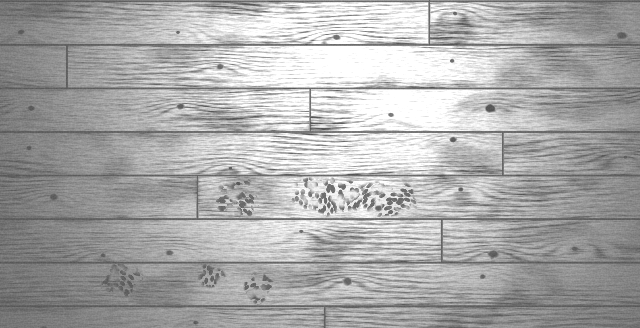
Give the GLSL for this texture, as a Shadertoy shader.

```glsl
// Worn grey floorboards in staggered rows, lit from the upper middle, with boot prints.
// Layered sines bend the growth rings around hashed knots; cellular noise makes
// the fibres, the speckle and the tread blocks. Lengths are in canvas heights.

const float PITCH = 0.1328;      // height of one board
const float TOP_GAP = 0.004;     // first seam below the top edge
const float KNOT_STEP = 0.42;    // mean distance between knots
const float DARKEST = 0.345;     // grey of seams and dirt

// Butt joint of each row, top to bottom; a negative value means none.
const float JOINTS[8] = float[8](1.309, 0.204, 0.946, 1.533, 0.602, 1.347, -1.0, 0.990);

// Boot prints: centre, then radii.
const vec4 PRINTS[6] = vec4[6](
    vec4(0.727, 0.395, 0.078, 0.062), vec4(1.010, 0.403, 0.115, 0.060),
    vec4(1.170, 0.393, 0.110, 0.055), vec4(0.378, 0.145, 0.068, 0.055),
    vec4(0.638, 0.163, 0.054, 0.036), vec4(0.786, 0.133, 0.045, 0.056));

float hash(vec2 p) {
    return fract(sin(dot(p, vec2(127.1, 311.7))) * 43758.5);
}

mat2 rotation(float a) {
    return mat2(cos(a), sin(a), -sin(a), cos(a));
}

// Smooth variation, roughly -1 to 1.
float layeredSines(vec2 p) {
    float sum = 0.0, amp = 0.5;
    for (int i = 0; i < 4; i++) {
        p = rotation(0.65) * p * 1.65 + 1.7;
        sum += amp * sin(p.x + 1.3 * sin(p.y));
        amp *= 0.55;
    }
    return sum;
}

// Distance to the nearest scattered point.
float cellular(vec2 p) {
    vec2 cell = floor(p), f = p - cell;
    float nearest = 2.0;
    for (int j = -1; j <= 1; j++)
    for (int i = -1; i <= 1; i++) {
        vec2 o = vec2(i, j), id = cell + o;
        vec2 point = o + vec2(hash(id), hash(id + 37.3));
        nearest = min(nearest, length(point - f));
    }
    return nearest;
}

// x: how far the rings are pushed aside, y: darkness of the knot core.
vec2 knots(vec2 q, float row) {
    vec2 result = vec2(0.0);
    for (int i = -1; i <= 1; i++) {
        vec2 id = vec2(floor(q.x / KNOT_STEP) + float(i), row);
        float present = step(hash(id + 5.1), 0.7);
        vec2 centre = vec2((id.x + 0.15 + 0.7 * hash(id)) * KNOT_STEP,
                           (hash(id + 9.7) - 0.5) * PITCH * 0.7);
        vec2 d = q - centre;
        float radius = mix(0.005, 0.015, hash(id + 2.3));
        float r = length(d * vec2(0.85, 1.1)) * (1.0 + 0.2 * layeredSines(d * 90.0 + id));
        float core = 1.0 - smoothstep(radius * 0.5, radius * 1.3, r);
        result.x += present * exp(-dot(d * vec2(12.0, 34.0), d * vec2(12.0, 34.0)));
        result.y = max(result.y, present * core);
    }
    return result;
}

// Growth rings, knots and fibres of one board.
float woodInk(vec2 q, float row, float seed) {
    vec2 knot = knots(q, row);
    vec2 shift = vec2(seed * 40.0, seed * 17.0);
    float phase = q.y * 380.0 + 12.0 * layeredSines(q * vec2(1.8, 7.0) + shift) + 13.0 * knot.x;
    float ring = pow(0.5 + 0.5 * sin(phase), 2.5);
    float patchy = smoothstep(-0.5, 0.6, layeredSines(q * vec2(3.0, 16.0) + shift.yx));
    float fibre = 1.0 - smoothstep(0.1, 0.55, cellular(q * vec2(13.0, 165.0) + shift));
    float hair = 1.0 - smoothstep(0.1, 0.6, cellular(q * vec2(45.0, 210.0) + shift.yx));
    float ink = ring * mix(0.1, 0.42, patchy) + 0.32 * fibre * mix(0.4, 1.0, patchy) + 0.14 * hair;
    return max(ink, 0.88 * knot.y);
}

// Broken tread blocks over a faint smudge.
float printInk(vec2 p, vec4 print, float id) {
    vec2 d = p - print.xy;
    float reach = length(d / print.zw) + 0.3 * layeredSines(p * 28.0 + id);
    float mask = 1.0 - smoothstep(0.75, 1.1, reach);
    vec2 tread = rotation(0.5 + id * 1.1 + d.x * 5.0) * d * vec2(45.0, 74.0);
    float block = 1.0 - smoothstep(0.36, 0.52, cellular(tread + id * 11.0));
    float wear = smoothstep(-0.8, 0.2, layeredSines(p * 40.0 + id * 3.0));
    return mask * (0.18 + 0.7 * block * wear);
}

void mainImage(out vec4 fragColor, in vec2 fragCoord) {
    vec2 p = fragCoord / iResolution.y;
    float pixel = 1.0 / iResolution.y;

    // Board layout
    float s = (1.0 - p.y - TOP_GAP) / PITCH;
    float row = floor(s), f = s - row;
    float joint = JOINTS[int(clamp(row, 0.0, 7.0))];
    float seed = hash(vec2(row, step(joint, p.x)) + 3.7);
    float edge = min(min(f, 1.0 - f) * PITCH, abs(p.x - joint));

    // Wood, stains and dirt along the edges
    float ink = woodInk(vec2(p.x, (f - 0.5) * PITCH), row, seed);
    float stain = layeredSines(p * vec2(5.0, 11.0) + seed * 30.0);
    ink += 0.3 * smoothstep(0.1, 0.8, stain) + 0.14 * (seed - 0.5);
    ink += 0.4 * exp(-edge / 0.006) * smoothstep(-0.3, 0.6, layeredSines(p * 19.0));
    for (int i = 0; i < 6; i++) ink = max(ink, printInk(p, PRINTS[i], float(i)));
    float seam = 1.0 - smoothstep(0.0024 - 0.5 * pixel, 0.0024 + pixel, edge);
    ink = max(ink, 0.9 * seam);

    // Pool of light, then fine speckle
    vec2 fall = (p - vec2(1.055, 0.75)) / vec2(0.72, 0.76);
    float light = 0.09 + 0.8 * exp(-dot(fall, fall));
    float speckle = cellular(p * 170.0) - 0.45;
    float grey = DARKEST + light * (1.0 - clamp(ink, 0.0, 1.0)) + 0.07 * speckle;
    fragColor = vec4(vec3(clamp(grey, 0.33, 1.0)), 1.0);
}
```
